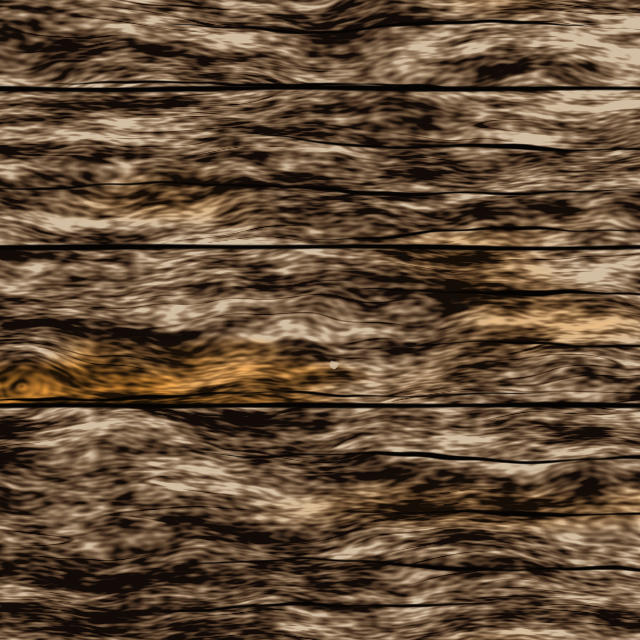
This texture is drawn by a WebGL 2 fragment shader. Its source:

```glsl
#version 300 es
precision highp float;
// Weathered horizontal wooden planks with dark seams, long cracks and an amber stain.
#define FIRST_SEAM 0.366
#define PLANK_PITCH 0.248
#define SEAM_HALF 0.0033
#define CRACK_COUNT 12
#define CRACK_HALF 0.0043
#define GRAIN_CONTRAST 1.15
#define TONE_MID 0.44
#define KNOT vec2(0.035, 0.397)
#define CHIP vec2(0.521, 0.430)

uniform vec2 u_resolution;
out vec4 fragColor;

const vec3 SOOT = vec3(0.07, 0.04, 0.025);
const vec3 UMBER = vec3(0.29, 0.20, 0.13);
const vec3 BROWN = vec3(0.45, 0.35, 0.25);
const vec3 TAN = vec3(0.62, 0.51, 0.40);
const vec3 PALE = vec3(0.82, 0.74, 0.63);
const vec3 AMBER = vec3(0.50, 0.31, 0.09);

float hash(vec2 p) {
    vec3 q = fract(vec3(p.xyx) * 0.1031);
    q += dot(q, q.yzx + 33.33);
    return fract((q.x + q.y) * q.z);
}

float cornerSlope(vec2 cell, vec2 offset) {
    float angle = 6.2832 * hash(cell);
    return dot(vec2(cos(angle), sin(angle)), offset);
}

// Gradient noise, roughly -0.7 to 0.7
float noise(vec2 p) {
    vec2 c = floor(p), f = fract(p);
    vec2 u = f * f * f * (f * (f * 6.0 - 15.0) + 10.0);
    vec2 e = vec2(1.0, 0.0);
    return mix(mix(cornerSlope(c, f), cornerSlope(c + e, f - e), u.x),
               mix(cornerSlope(c + e.yx, f - e.yx), cornerSlope(c + 1.0, f - 1.0), u.x), u.y);
}

// Wood fibres: octaves stretched along x
float grain(vec2 p) {
    float sum = 0.0, amp = 0.58;
    vec2 freq = vec2(2.5, 17.0);
    for (int i = 0; i < 5; i++) {
        sum += amp * noise(p * freq + float(i) * 19.7);
        freq *= vec2(2.1, 1.9);
        amp *= 0.93;
    }
    return sum;
}

vec3 woodRamp(float t) {
    vec3 c = mix(SOOT, UMBER, smoothstep(0.0, 0.30, t));
    c = mix(c, BROWN, smoothstep(0.25, 0.52, t));
    c = mix(c, TAN, smoothstep(0.48, 0.75, t));
    return mix(c, PALE, smoothstep(0.70, 1.0, t));
}

// x: opening of the long tapering cracks, y: soft shade beside them
vec2 cracks(vec2 p, float aa) {
    vec2 result = vec2(0.0);
    for (int i = 0; i < CRACK_COUNT; i++) {
        float id = float(i);
        float jitter = hash(vec2(id, 3.0)), reach = 0.24 + 0.34 * hash(vec2(id, 8.0));
        float x = p.x - mix(0.05, 0.95, hash(vec2(id, 15.0)));
        float y = (id + 0.25 + 0.5 * jitter) / float(CRACK_COUNT);
        y += (jitter - 0.5) * 0.07 * x + 0.025 * noise(vec2(p.x * 3.0, id * 7.3));
        y += 0.005 * noise(vec2(p.x * 14.0, id * 5.7));
        float taper = max(1.0 - x * x / (reach * reach), 0.0);
        float halfWidth = CRACK_HALF * taper * (0.6 + 0.9 * noise(vec2(p.x * 8.0, id * 3.1)));
        float d = abs(p.y - y);
        float open = 1.0 - smoothstep(halfWidth - aa, halfWidth + aa, d);
        result = max(result, vec2(open * smoothstep(0.0, 0.2, taper), taper * exp(-d / 0.009)));
    }
    return result;
}

void main() {
    vec2 p = gl_FragCoord.xy / u_resolution;
    float aa = 1.0 / u_resolution.y;

    // Planks and the seams between them
    float row = (p.y - FIRST_SEAM) / PLANK_PITCH;
    float plank = max(floor(row), -1.0);
    float seamId = clamp(floor(row + 0.5), 0.0, 2.0);
    float seamY = FIRST_SEAM + PLANK_PITCH * seamId + 0.005 * noise(vec2(p.x * 3.0, seamId * 9.1));
    float seamDist = abs(p.y - seamY);
    float seamHalf = SEAM_HALF * (1.0 + 0.8 * noise(vec2(p.x * 5.0, seamId * 4.3 + 2.0)));
    float seam = 1.0 - smoothstep(seamHalf - aa, seamHalf + 1.5 * aa, seamDist);

    // Grain flow, bent by slow noise and spread around the knot
    vec2 fromKnot = (p - KNOT) * vec2(0.8, 1.2);
    float knotDist = length(fromKnot);
    vec2 q = p + vec2(0.0, plank * 7.37 + 11.0);
    q.y += 0.045 * noise(q * vec2(3.0, 6.0)) + 0.012 * noise(q * vec2(9.0, 15.0));
    q.y -= 0.6 * (p.y - KNOT.y) * exp(-knotDist * knotDist / 0.003);

    // Tone: fibres, fine fissures, pale worn edges and uneven light
    float tone = TONE_MID + GRAIN_CONTRAST * grain(q);
    float fissure = 1.0 - smoothstep(0.0, 0.06, abs(noise(q * vec2(3.5, 42.0) + 5.0)));
    tone -= 0.32 * fissure * smoothstep(-0.1, 0.3, noise(q * vec2(4.0, 9.0) + 31.0));
    tone += exp(-seamDist / 0.022) * (0.17 + 0.3 * noise(vec2(p.x * 6.0, plank * 5.3)));
    tone += 0.16 * (p.x - 0.5) + 0.12 * (p.y - 0.5);
    tone += 0.22 * exp(-knotDist / 0.025) * sin(knotDist * 450.0 + 4.0 * noise(p * 40.0));

    vec2 crack = cracks(p, aa);
    tone -= 0.22 * crack.y;
    vec3 color = woodRamp(tone);

    // Amber stain low on one plank, with faint warmth elsewhere
    float height = p.y - FIRST_SEAM + 0.04 * noise(q * vec2(6.0, 20.0));
    float stain = step(seamY, p.y) * (1.0 - smoothstep(0.055, 0.10, height));
    stain *= 1.0 - smoothstep(0.28, 0.62, p.x + 0.2 * noise(q * vec2(5.0, 30.0)));
    float warmth = 0.3 * smoothstep(0.15, 0.5, noise(p * vec2(2.0, 7.0) + 40.0));
    color = mix(color, AMBER * (0.25 + 1.6 * max(tone, 0.0)), max(0.85 * stain, warmth));

    // Pale chip, then the dark gaps
    float chipDist = length(p - CHIP) + 0.004 * noise(p * 110.0);
    color = mix(color, PALE, 0.85 * (1.0 - smoothstep(0.005, 0.008, chipDist)));
    color = mix(color, SOOT * 0.35, max(seam, crack.x));
    fragColor = vec4(color, 1.0);
}
```
